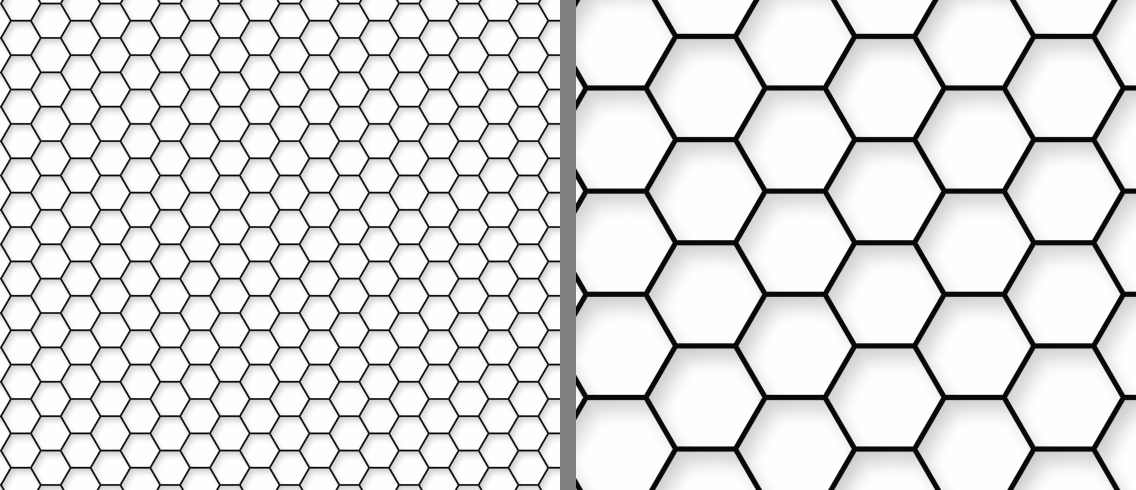
Left: the whole. Right: its middle third, enlarged.
Write a Shadertoy shader that draws this pattern.

```glsl
// Honeycomb of flat-topped hexagons outlined in near-black on white.
// The nearest centre of two interleaved lattices gives each cell; a shifted
// hexagon distance gives the soft grey inner shadow at its upper left.

#define COLUMNS 18.76             // column pitches across the canvas
#define ROWS 14.25                // row pitches down the canvas
#define ORIGIN vec2(0.70, 0.147)  // first cell centre, in pitches
#define LINE_WIDTH 0.050          // in row pitches
#define LINE_COLOR vec3(0.03)
#define CELL_COLOR vec3(0.995)
#define SHADOW_COLOR vec3(0.81)
#define SHADOW_SHIFT vec2(0.09, -0.13)
#define SHADOW_RANGE vec2(-0.18, 0.16)
#define SHADOW_ROUNDNESS 0.4
#define SHADOW_VARIATION 0.08

const vec2 LATTICE = vec2(1.7320508, 1.0);

float hash(vec2 p) {
    vec3 q = fract(p.xyx * 0.1031);
    q += dot(q, q.yzx + 33.33);
    return fract((q.x + q.y) * q.z);
}

// Reaches 0.5 on the border of a hexagon of unit height.
float hexRadius(vec2 p) {
    p = abs(p);
    return max(p.y, dot(p, vec2(0.8660254, 0.5)));
}

// Offset from the centre of the nearest hexagon.
vec2 cellOffset(vec2 p) {
    vec2 a = mod(p + 0.5 * LATTICE, LATTICE) - 0.5 * LATTICE;
    vec2 b = mod(p, LATTICE) - 0.5 * LATTICE;
    return dot(a, a) < dot(b, b) ? a : b;
}

void mainImage(out vec4 fragColor, in vec2 fragCoord) {
    // One unit is a row pitch; columns are spaced for regular hexagons
    vec2 p = fragCoord / iResolution.xy * vec2(COLUMNS, ROWS) - ORIGIN;
    p.x *= 0.5 * LATTICE.x;
    float pixel = ROWS / iResolution.y;

    vec2 offset = cellOffset(p);
    vec2 cellId = round((p - offset) / LATTICE * 2.0);

    // Soft inner shadow, slightly different in each cell
    vec2 lit = offset - SHADOW_SHIFT;
    float depth = 0.5 - mix(hexRadius(lit), length(lit), SHADOW_ROUNDNESS);
    float shadow = 1.0 - smoothstep(SHADOW_RANGE.x, SHADOW_RANGE.y, depth);
    shadow *= 1.0 + SHADOW_VARIATION * (2.0 * hash(cellId + 50.0) - 1.0);
    vec3 color = mix(CELL_COLOR, SHADOW_COLOR, shadow);

    // Outline shared by neighbouring cells
    float edge = 0.5 - hexRadius(offset) - 0.5 * LINE_WIDTH;
    float line = clamp(0.5 - edge / (1.2 * pixel), 0.0, 1.0);
    color = mix(color, LINE_COLOR, line);

    fragColor = vec4(color, 1.0);
}
```
